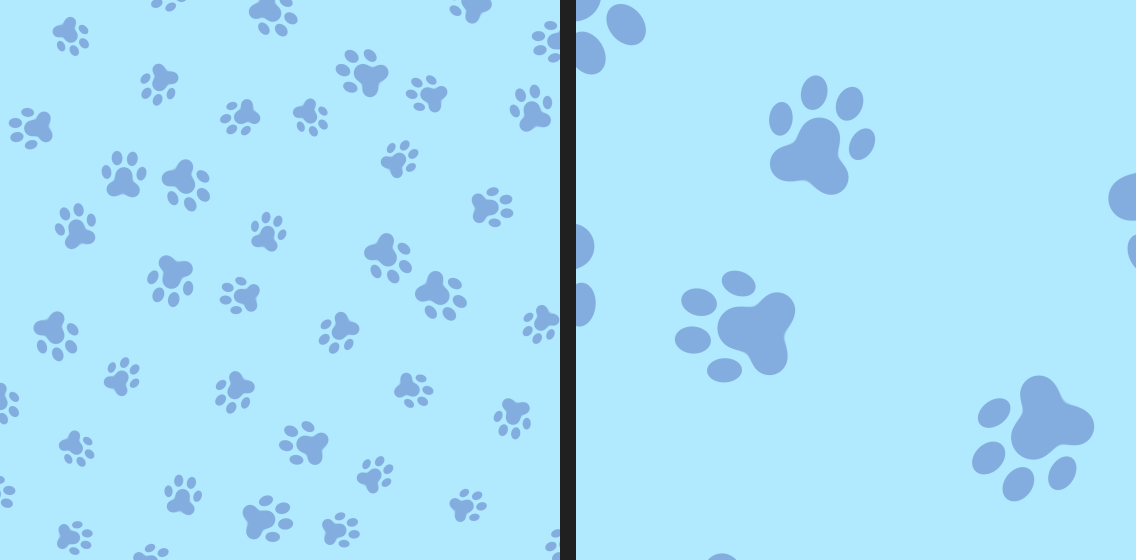
Left: the whole. Right: its middle third, enlarged.
Reproduce this pattern procedurally as a Shadertoy shader.

```glsl
// Scattered paw prints in soft blue on a pale sky-blue ground.
// A turned, jittered cell grid places one print per cell, each with its own
// heading and size; a print is a smooth union of circles plus four ellipses.

const vec3  GROUND_COLOR = vec3(0.695, 0.918, 1.0);
const vec3  PAW_COLOR    = vec3(0.51, 0.68, 0.872);
const float CELLS        = 6.05;   // cells across the canvas
const float GRID_TURN    = 0.38;   // radians
const float JITTER       = 0.40;   // full range, in cells
const float SIZE_MIN     = 0.029;  // half width of a print, in canvas units
const float SIZE_MAX     = 0.043;
const float EDGE_PIXELS  = 0.7;    // half width of the smoothed edge
const float TAU          = 6.2831853;

vec2 rotate(vec2 p, float angle) {
    float c = cos(angle), s = sin(angle);
    return vec2(c * p.x - s * p.y, s * p.x + c * p.y);
}

// Four random values per cell
vec4 hash4(vec2 cell) {
    vec4 h = fract(cell.xyxy * vec4(0.1031, 0.1030, 0.0973, 0.1099));
    h += dot(h, h.wzxy + 33.33);
    return fract((h.xxyz + h.yzzw) * h.zywx);
}

float smoothMin(float a, float b, float blend) {
    float h = max(blend - abs(a - b), 0.0) / blend;
    return min(a, b) - 0.25 * blend * h * h;
}

float circle(vec2 p, vec2 center, float radius) {
    return length(p - center) - radius;
}

// Approximate distance to an ellipse leaning outwards by tilt
float toe(vec2 p, vec2 center, vec2 radii, float tilt) {
    vec2 q = rotate(p - center, tilt);
    float k = length(q / radii);
    return k * (k - 1.0) / max(length(q / (radii * radii)), 1e-4);
}

// Upright print, about two units wide
float paw(vec2 p) {
    float heels = smoothMin(circle(p, vec2(-0.42, -0.69), 0.32),
                            circle(p, vec2( 0.42, -0.69), 0.32), 0.58);
    float pad = smoothMin(heels, circle(p, vec2(0.0, -0.07), 0.38), 0.38);

    vec2 side = vec2(abs(p.x), p.y);
    float inner = toe(side, vec2(0.34, 0.70), vec2(0.24, 0.32), 0.08);
    float outer = toe(side, vec2(0.78, 0.06), vec2(0.215, 0.31), 0.20);
    return min(pad, min(inner, outer));
}

// Distance to the nearest print, in canvas units
float pawField(vec2 uv) {
    vec2 grid = rotate(uv, GRID_TURN) * CELLS;
    vec2 home = floor(grid);
    float nearest = 1.0;
    for (int y = -1; y <= 1; y++) {
        for (int x = -1; x <= 1; x++) {
            vec2 cell = home + vec2(x, y);
            vec4 rnd = hash4(cell + 71.0);
            vec2 center = cell + 0.5 + JITTER * (rnd.xy - 0.5);
            float size = mix(SIZE_MIN, SIZE_MAX, rnd.w);
            vec2 local = rotate((grid - center) / CELLS, TAU * rnd.z) / size;
            // Recentre so that each print turns about its middle
            nearest = min(nearest, paw(local) * size);
        }
    }
    return nearest;
}

void mainImage(out vec4 fragColor, in vec2 fragCoord) {
    float pixel = 1.0 / iResolution.y;
    float dist = pawField(fragCoord * pixel);
    float edge = EDGE_PIXELS * pixel;
    float coverage = 1.0 - smoothstep(-edge, edge, dist);
    fragColor = vec4(mix(GROUND_COLOR, PAW_COLOR, coverage), 1.0);
}
```
